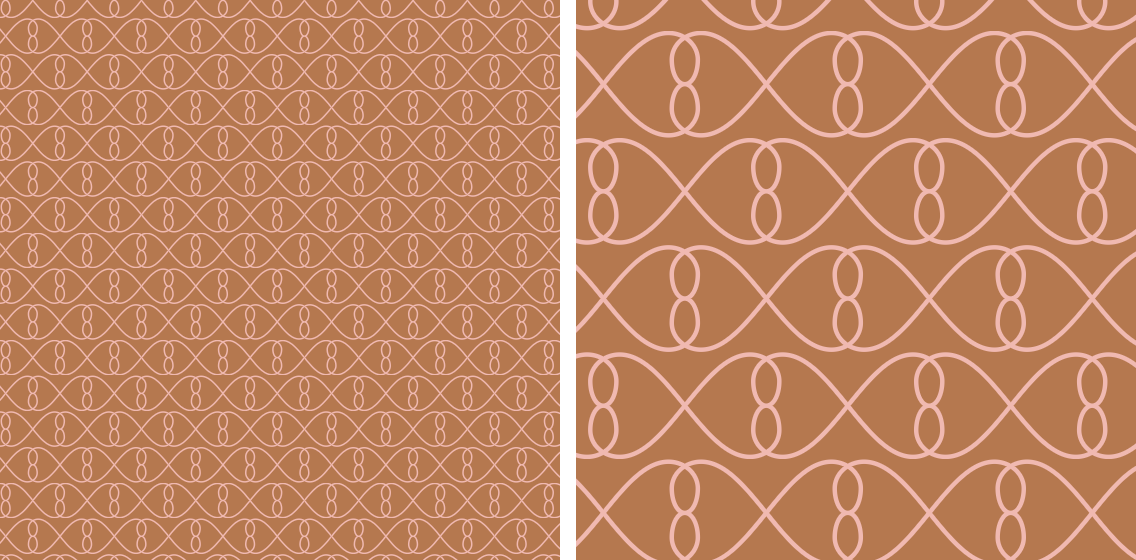
Left, the full canvas; right, a detail of the centre.
A Shadertoy shader for this pattern:

```glsl
// Rows of interlaced looping strands in pink on flat terracotta.
// Each cell folds one strand in both axes: a cosine arc that curls over
// into an oval loop. Alternate rows shift sideways by half a cell.

const float PI = 3.14159265;

// Approximate distance to an ellipse outline with the given radii.
float ellipseOutline(vec2 p, vec2 radii) {
    float k = max(length(p / radii), 1e-3);
    float slope = max(length(p / (radii * radii)), 1e-3);
    return k * abs(k - 1.0) / slope;
}

// Upper half of a strand, running from the crossing at x = 0.5 to the origin.
float strand(vec2 p) {
    // Wide arc from the crossing up to the crest
    if (p.x > 0.1) {
        float phase = (p.x - 0.1) * PI / 0.8;
        float slope = 0.314 * PI / 0.8 * sin(phase);
        return abs(p.y - 0.314 * cos(phase)) / sqrt(1.0 + slope * slope);
    }
    // Shoulder curling over the centre line
    if (p.y > 0.15) return ellipseOutline(p - vec2(0.1, 0.15), vec2(0.18, 0.164));
    // Base of the loop, returning to the middle
    return ellipseOutline(p - vec2(0.0, 0.15), vec2(0.08, 0.15));
}

void mainImage(out vec4 fragColor, in vec2 fragCoord) {
    // Staggered grid, measured in cell widths
    float cellWidth = 0.097;
    vec2 p = (fragCoord / iResolution.y - vec2(0.0101, -0.0214)) / cellWidth;
    float rowPitch = 0.6577;
    float row = floor(p.y / rowPitch + 0.5);
    p.y = abs(p.y - row * rowPitch);
    p.x = fract(p.x - 0.5 * mod(row, 2.0) + 0.5) - 0.5;

    // Strand and its mirror image
    float dist = min(strand(p), strand(vec2(-p.x, p.y)));

    // Smooth line over the ground
    float pixel = 1.0 / (iResolution.y * cellWidth);
    float line = clamp((0.0137 - dist) / pixel + 0.5, 0.0, 1.0);
    vec3 terracotta = vec3(0.71, 0.47, 0.31);
    vec3 pink = vec3(0.94, 0.725, 0.695);
    fragColor = vec4(mix(terracotta, pink, line), 1.0);
}
```
